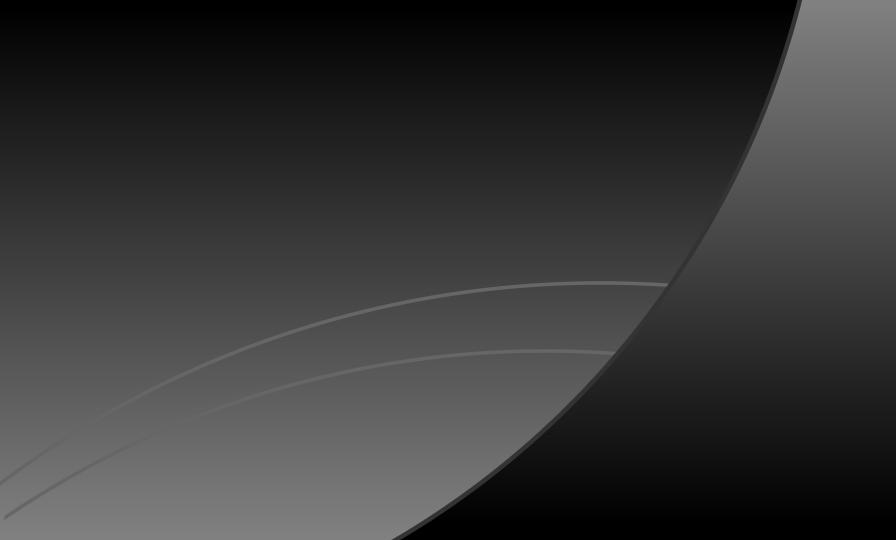
Reproduce this background procedurally as a Shadertoy shader.

```glsl
// Grey backdrop: two opposed vertical gradients split by a large rimmed curve, with two thin arcs.

const float ASPECT = 1.67;
const float MID_GREY = 0.502;
const vec3 RIM_COLOR = vec3(0.2);
const vec3 ARC_COLOR = vec3(0.4);

// Signed distance to a circle, negative inside
float circleDistance(vec2 p, vec2 center, float radius) {
    return length(p - center) - radius;
}

// Smooth coverage of the region where the distance is negative
float coverage(float d, float pixel) {
    return clamp(0.5 - d / pixel, 0.0, 1.0);
}

// Smooth coverage of a circular outline
float ring(vec2 p, vec2 center, float radius, float halfWidth, float pixel) {
    return coverage(abs(circleDistance(p, center, radius)) - halfWidth, pixel);
}

// Linear ramp from black to mid grey
vec3 greyRamp(float t) {
    return vec3(MID_GREY * clamp(t, 0.0, 1.0));
}

void mainImage(out vec4 fragColor, in vec2 fragCoord) {
    // Canvas units: height 1, width ASPECT
    vec2 p = fragCoord / iResolution.xy * vec2(ASPECT, 1.0);
    float pixel = 1.0 / iResolution.y;

    // Left panel brightens downward, with the arcs drawn on it
    vec3 panel = greyRamp((0.99 - p.y) / 0.98);
    float upperArc = ring(p, vec2(1.1196, -1.3957), 1.8717, 0.0033, pixel);
    float lowerArc = ring(p, vec2(1.0152, -1.4435), 1.7935, 0.0033, pixel);
    lowerArc *= smoothstep(0.004, 0.012, p.x);
    panel = mix(panel, ARC_COLOR, max(upperArc, lowerArc));

    // Right panel brightens upward
    vec3 side = greyRamp((p.y - 0.03) / 0.96);

    // Large curve divides the panels and carries a dark rim
    vec2 curveCenter = vec2(-0.078, 1.398);
    float curveRadius = 1.6185;
    float inside = coverage(circleDistance(p, curveCenter, curveRadius), pixel);
    vec3 color = mix(side, panel, inside);
    color = mix(color, RIM_COLOR, ring(p, curveCenter, curveRadius, 0.0042, pixel));

    fragColor = vec4(color, 1.0);
}
```
